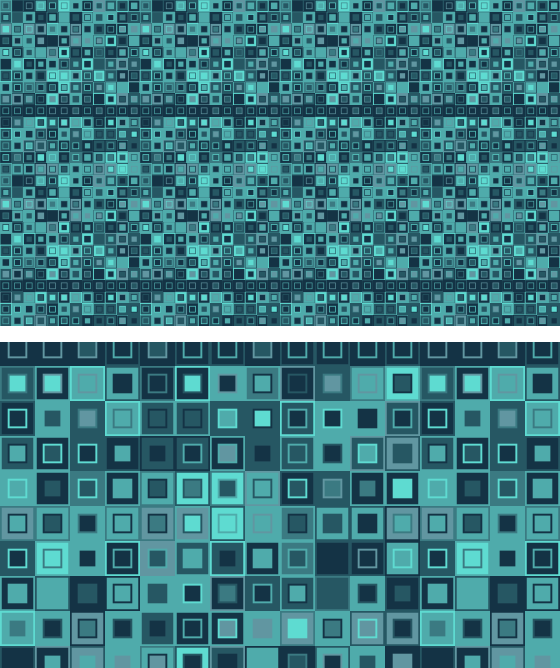
Top: the whole. Bottom: its middle third, enlarged.
Write a Shadertoy shader that draws this pattern.

```glsl
// Mosaic of framed squares within squares in teal tones, tiled as a 12 by 15 block.

const float CELLS_ACROSS = 48.0;
const ivec2 BLOCK = ivec2(12, 15);    // cells in one repeating block
const int DARK_ROW = 9;               // row of dark cells with pale rings
const int PALE_ROW = 14;              // row of mostly pale cells
const float FRAME_WIDTH = 0.05;       // all sizes below are in cells
const float INNER_HALF = 0.28;
const float RING_WIDTH = 0.055;
const float PLAIN_CHANCE = 0.06;      // cells without an inner square

const int DARK = 0, DEEP = 1, MID = 2, TEAL = 3, SLATE = 4, BRIGHT = 5;
const vec3 PALETTE[6] = vec3[6](
    vec3(0.08, 0.20, 0.27), vec3(0.15, 0.34, 0.39), vec3(0.23, 0.48, 0.51),
    vec3(0.31, 0.67, 0.67), vec3(0.38, 0.59, 0.63), vec3(0.37, 0.86, 0.82));

// Cumulative shares of the palette for each part of a cell
const float FILL_SHARES[5] = float[5](0.22, 0.53, 0.58, 0.83, 0.92);
const float FRAME_SHARES[5] = float[5](0.10, 0.35, 0.45, 0.80, 0.90);
const float INNER_SHARES[5] = float[5](0.24, 0.46, 0.50, 0.70, 0.84);
const float RING_SHARES[5] = float[5](0.24, 0.46, 0.54, 0.76, 0.88);

// Integer hash of a cell and a channel, returned in 0..1
float hash(ivec2 cell, int channel) {
    uint h = uint(cell.x) * 374761393u + uint(cell.y) * 668265263u
           + uint(channel) * 2246822519u + 1013u;
    h = (h ^ (h >> 15)) * 2246822519u;
    h = (h ^ (h >> 13)) * 3266489917u;
    h ^= h >> 16;
    return float(h >> 8) / 16777216.0;
}

int pickTone(float r, float shares[5]) {
    int tone = 0;
    for (int i = 0; i < 5; i++) tone += int(r >= shares[i]);
    return tone;
}

// Coverage of a centred square, softened over one pixel
float square(vec2 p, float halfSize, float pixel) {
    vec2 cover = clamp((halfSize - abs(p)) / pixel + 0.5, 0.0, 1.0);
    return cover.x * cover.y;
}

void mainImage(out vec4 fragColor, in vec2 fragCoord) {
    // Square cells, counted from the top left
    float pixel = CELLS_ACROSS / iResolution.x;
    vec2 grid = vec2(fragCoord.x, iResolution.y - fragCoord.y) * pixel;
    ivec2 cell = ivec2(floor(grid)) % BLOCK;
    vec2 p = fract(grid) - 0.5;

    // Four independent tones per cell
    int fill = pickTone(hash(cell, 0), FILL_SHARES);
    int frame = pickTone(hash(cell, 1), FRAME_SHARES);
    int inner = pickTone(hash(cell, 2), INNER_SHARES);
    int ring = pickTone(hash(cell, 3), RING_SHARES);
    float variation = hash(cell, 4);

    // Rows with their own character
    if (cell.y == DARK_ROW) {
        fill = DARK;
        frame = variation < 0.5 ? DEEP : DARK;
        inner = variation < 0.75 ? DARK : DEEP;
        ring = variation < 0.6 ? TEAL : SLATE;
    } else if (cell.y == PALE_ROW && cell.x > 1) {
        fill = variation < 0.55 ? TEAL : SLATE;
        if (cell.x == 10) fill = BRIGHT;
    } else if (variation < PLAIN_CHANCE) {
        inner = fill;
        ring = fill;
    }

    // Frame, fill, ring and core, from the outside in
    vec3 color = PALETTE[frame];
    color = mix(color, PALETTE[fill], square(p, 0.5 - FRAME_WIDTH, pixel));
    color = mix(color, PALETTE[ring], square(p, INNER_HALF, pixel));
    color = mix(color, PALETTE[inner], square(p, INNER_HALF - RING_WIDTH, pixel));
    fragColor = vec4(color, 1.0);
}
```
